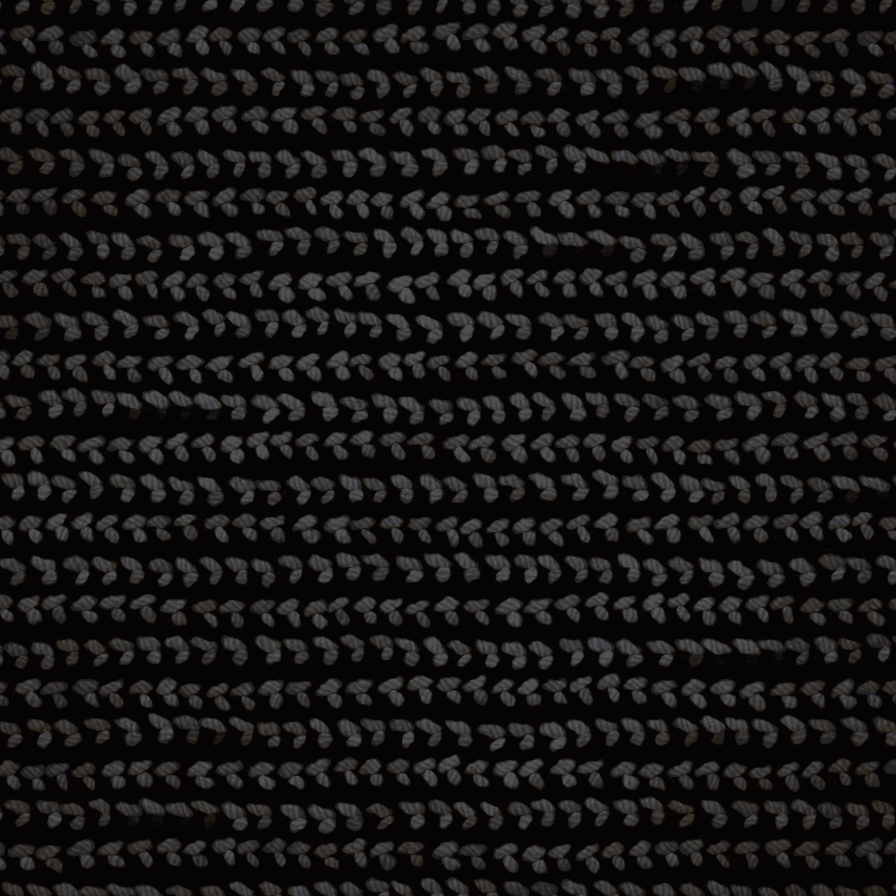
This texture is drawn by a WebGL 1 fragment shader. Its source:

```glsl
precision highp float;
uniform vec2 u_resolution;

float hash(vec2 p) {
  p = fract(p * vec2(0.1031, 0.1130));
  p += dot(p, p.yx + 33.33);
  return fract((p.x + p.y) * p.x * 97.3);
}

// Distance to the nearest scattered point
float cellular(vec2 p) {
  vec2 cell = floor(p);
  float nearest = 2.0;
  for (int j = -1; j <= 1; j++) {
    for (int i = -1; i <= 1; i++) {
      vec2 c = cell + vec2(float(i), float(j));
      vec2 point = c + vec2(hash(c + 40.0), hash(c + 71.0));
      nearest = min(nearest, length(p - point));
    }
  }
  return nearest;
}

float waves(vec2 p) {
  return (sin(p.x * 1.3 + 2.0 * sin(p.y * 0.9)) + sin(p.y * 1.7 - p.x * 0.6 + 1.9)
        + 0.6 * sin(p.x * 2.9 + p.y * 2.3)) / 2.6;
}

// Brightness of one plump lobe of twisted yarn, lit from above
float lobe(vec2 p, float angle, vec2 radius, float seed) {
  float c = cos(angle), s = sin(angle);
  vec2 q = vec2(c * p.x + s * p.y, c * p.y - s * p.x);
  vec2 n = q / radius;
  float body = smoothstep(0.0, 0.72, 1.0 - dot(n, n));
  float strands = 0.91 + 0.13 * sin(q.x * 25.0 + q.y * 17.0 + seed * 6.28);
  return body * strands * (0.83 + 0.55 * p.y);
}

void main() {
  vec2 uv = gl_FragCoord.xy / u_resolution;
  vec2 grid = uv * vec2(32.0, 22.0);

  // Uneven rows and frayed outlines
  grid.y += 0.05 * sin(uv.x * 9.0 + floor(grid.y + 0.5) * 2.4) + 0.03 * sin(uv.x * 23.0 + uv.y * 5.0);
  float fibre = cellular(uv * vec2(150.0, 120.0) + 1.5 * waves(uv * 60.0));
  float fuzz = cellular(uv * 230.0 + 17.0);
  grid += 0.045 * vec2(waves(uv * 140.0), waves(uv.yx * 155.0 + 8.0));

  float row = floor(grid.y + 0.5);
  float y = (grid.y - row) * 1.4545;
  float lean = mod(row, 2.0) * 2.0 - 1.0;
  float x = grid.x + 0.35 * sin(row * 4.7) + 0.18 * sin(uv.x * 15.0 + row * 1.9);
  float column = floor(x);

  // Each stitch: a leaning upper loop and a shorter leg below
  float tone = 0.0;
  for (int i = -1; i <= 1; i++) {
    float k = column + float(i);
    vec2 id = vec2(k + 5.0, row + 9.0);
    float r1 = hash(id), r2 = hash(id + 23.0), r3 = hash(id + 57.0);
    vec2 p = vec2(x - k - 0.5, y) - 0.15 * (vec2(r1, r2) - 0.5);

    // Stretched runs lose their lower legs
    float run = smoothstep(0.5, 0.8, waves(vec2(k * 0.24 + row * 2.7, row * 3.1)));
    run *= 0.5 - 0.5 * lean;

    float upper = lobe(p - vec2(0.0, 0.22), lean * (0.34 + 0.3 * (r3 - 0.5)),
                       vec2(0.54 + 0.1 * run, 0.28 + 0.06 * (r1 - 0.5)), r2);
    float lower = lobe(p - vec2(0.2, -0.23), -lean * (0.85 + 0.5 * (r2 - 0.5)),
                       vec2(0.37, 0.26 + 0.07 * (r3 - 0.5)), r1);
    upper *= 0.82 + 0.26 * r3 + 0.08 * run;
    lower *= (0.8 + 0.35 * r1) * (1.0 - 0.85 * run);
    tone = max(tone, max(upper, lower));
  }

  // Fibre grain, patchy wear and darker sides
  tone *= 1.13 - 0.3 * fibre - 0.12 * fuzz;
  vec2 side = uv - vec2(0.48, 0.52);
  tone *= 1.16 + 0.1 * waves(uv * 7.0) - 0.85 * dot(side, side);

  vec3 color = mix(vec3(0.02, 0.01, 0.01), vec3(0.12, 0.10, 0.07), smoothstep(0.06, 0.34, tone));
  color = mix(color, vec3(0.20, 0.18, 0.16), smoothstep(0.34, 0.56, tone));
  color = mix(color, vec3(0.23, 0.24, 0.25), smoothstep(0.54, 0.72, tone));
  color = mix(color, vec3(0.31, 0.31, 0.32), smoothstep(0.7, 0.95, tone));

  // Cool stray hairs around the yarn edges
  float edge = smoothstep(0.04, 0.2, tone) * (1.0 - smoothstep(0.35, 0.6, tone));
  float cool = smoothstep(-0.2, 0.5, waves(uv * 45.0 + 3.0));
  color = mix(color, vec3(0.12, 0.13, 0.16), edge * cool * 0.8);
  float hair = 1.0 - smoothstep(0.03, 0.12, abs(waves(uv * 95.0 + 11.0)));
  color += vec3(0.03, 0.03, 0.045) * hair * smoothstep(0.5, 0.2, fuzz) * smoothstep(0.65, 0.1, abs(y));

  gl_FragColor = vec4(color, 1.0);
}
```
